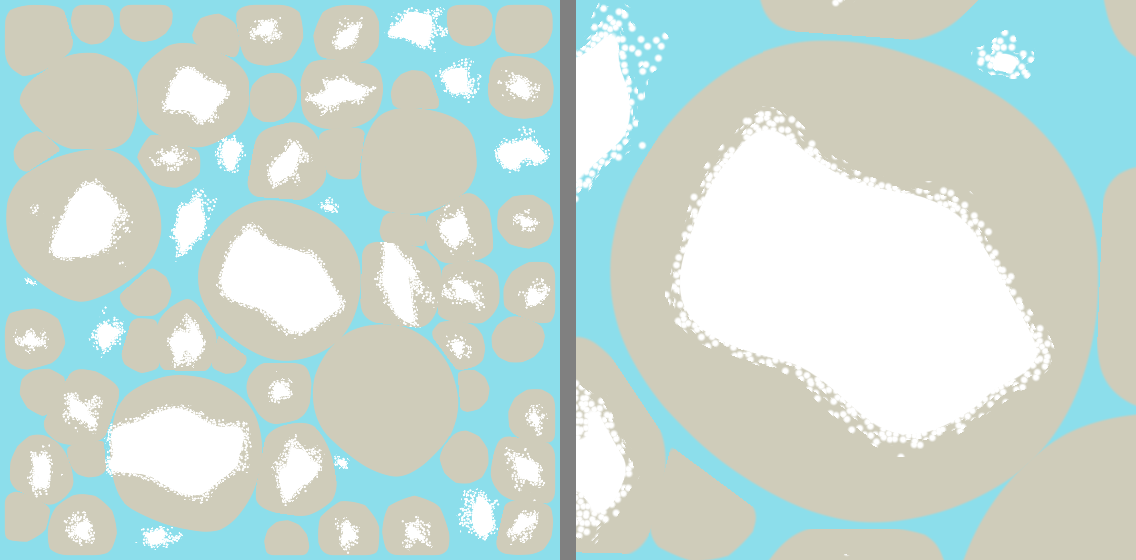
Left, the full canvas; right, a detail of the centre.
Reproduce this pattern procedurally as a three.js fragment shader.

```glsl
varying vec2 vUv;

const vec3 WATER = vec3(0.55, 0.87, 0.92);
const vec3 STONE = vec3(0.81, 0.80, 0.73);
const vec3 CHALK = vec3(1.0);

const int LARGE = 14;              // packed grains, biggest first
const float LARGEST = 0.145;       // radius of the first grain
const float HALVING = 18.0;        // grains until the radius halves
const float GRID = 9.0;            // filler cells per side
const vec2 FILLER = vec2(0.015, 0.055);  // range of filler radii
const float SMALLEST = 0.006;
const float STONE_MIN = 0.014;     // smaller grains are bare chalk
const float CORE_MIN = 0.026;      // smaller stones are plain
const float BARE_MAX = 0.06;       // larger grains are always stones
const float BARE_SHARE = 0.14;
const float PLAIN_SHARE = 0.16;
const float MARGIN = 0.01;
const vec2 GROWTH = vec2(0.018, 0.12);   // fixed and relative swelling
const float ROUNDING = 0.3;
const float TOUCH = 0.0015;
const float FACETING = 0.6;
const float CORE_WARP = 0.9;
const float SPREAD = 0.012;        // width of the stippled rim
const float DOT_CELL = 0.0036;
const float DOT_RADIUS = 0.002;
const float SOFT = 0.001;
const float TAU = 6.2831853;
const vec3 NONE = vec3(-9.0, -9.0, 0.0);

vec2 hash2(vec2 p) {
  vec3 q = fract(p.xyx * vec3(0.1031, 0.1030, 0.0973));
  q += dot(q, q.yzx + 33.33);
  return fract((q.xx + q.yz) * q.zy);
}

float corner(vec2 cell, vec2 offset, vec2 f) {
  float a = TAU * hash2(cell + offset).x;
  return dot(vec2(cos(a), sin(a)), f - offset);
}

float gradientNoise(vec2 p) {
  vec2 i = floor(p), f = p - i, e = vec2(1.0, 0.0);
  vec2 u = f * f * (3.0 - 2.0 * f);
  return mix(mix(corner(i, e.yy, f), corner(i, e.xy, f), u.x),
             mix(corner(i, e.yx, f), corner(i, e.xx, f), u.x), u.y);
}

float smoothMax(float a, float b, float k) {
  float h = max(k - abs(a - b), 0.0) / k;
  return max(a, b) + h * h * k * 0.25;
}

float inside(float d) { return 1.0 - smoothstep(-SOFT, SOFT, d); }

// Length measured across the sides of a softened polygon
float facetLength(vec2 q, float sides) {
  float wedge = TAU / sides;
  float a = mod(atan(q.y, q.x), wedge) - 0.5 * wedge;
  return length(q) * mix(1.0, cos(a), FACETING);
}

// Cut a stone along the border shared with another grain
float cut(float stone, vec2 p, vec3 own, vec3 other, float k) {
  vec2 axis = other.xy - own.xy;
  float gap = length(axis);
  if (gap < 1e-4 || gap > 2.0) return stone;
  float edge = 0.5 * (gap + (own.z * own.z - other.z * other.z) / gap);
  return smoothMax(stone, dot(p - own.xy, axis / gap) - edge, k);
}

float power(vec2 p, vec3 g) { return dot(p - g.xy, p - g.xy) - g.z * g.z; }

// Chalk dots that thin out across the rim of a core
float stipple(vec2 p, float core, float spread) {
  if (core > spread) return 0.0;
  if (core < -spread) return 1.0;
  float nearest = 1.0;
  for (int i = 0; i < 9; i++) {
    vec2 id = floor(p / DOT_CELL) + vec2(mod(float(i), 3.0), floor(float(i) / 3.0)) - 1.0;
    vec2 chance = hash2(id + 71.0);
    if (core < spread * (chance.x + chance.y - 1.0)) {
      vec2 spot = (id + 0.1 + 0.8 * hash2(id)) * DOT_CELL;
      nearest = min(nearest, length(p - spot) - DOT_RADIUS);
    }
  }
  return max(inside(nearest), inside(core + 0.55 * spread));
}

void main() {
  vec2 p = vUv;
  vec3 large[LARGE];
  vec3 small[9];
  vec3 own = NONE;
  float id = 0.0, best = 1e3;

  // Large grains: each shrinks to fit beside the earlier ones
  for (int i = 0; i < LARGE; i++) {
    float n = float(i), r = LARGEST * exp2(-n / HALVING);
    vec2 c = mix(vec2(MARGIN + r), vec2(1.0 - MARGIN - r), fract(0.5 + n * vec2(0.7549, 0.5698)));
    for (int j = 0; j < LARGE; j++) {
      if (j >= i) break;
      r = min(r, length(c - large[j].xy) - large[j].z);
    }
    large[i] = r < SMALLEST ? NONE : vec3(c, r);
    float w = power(p, large[i]);
    if (w < best) { best = w; own = large[i]; id = n; }
  }

  // Fillers: jittered grid in the room left over
  for (int i = 0; i < 9; i++) {
    vec2 cell = floor(p * GRID) + vec2(mod(float(i), 3.0), floor(float(i) / 3.0)) - 1.0;
    vec2 c = (cell + 0.25 + 0.5 * hash2(cell + 11.0)) / GRID;
    vec2 room = 0.5 - MARGIN - abs(c - 0.5);
    float r = min(mix(FILLER.x, FILLER.y, hash2(cell + 37.0).x), min(room.x, room.y));
    for (int j = 0; j < LARGE; j++) r = min(r, length(c - large[j].xy) - large[j].z);
    small[i] = r < SMALLEST ? NONE : vec3(c, r);
    float w = power(p, small[i]);
    if (w < best) { best = w; own = small[i]; id = 20.0 + cell.x + GRID * cell.y; }
  }

  // Character of the grain
  float r = own.z, kind = fract(id * 0.618 + 0.3);
  bool bare = r < STONE_MIN || (r < BARE_MAX && kind > 1.0 - BARE_SHARE);
  bool plain = !bare && (r < CORE_MIN || kind < PLAIN_SHARE);
  vec2 rnd = hash2(vec2(id, 17.0));
  float turn = TAU * rnd.x, stretch = 1.0 + 0.4 * rnd.y;
  vec2 q = p - own.xy, dir = vec2(cos(turn), sin(turn));
  q = vec2(dot(q, dir), dot(q, vec2(-dir.y, dir.x)));
  vec3 color = WATER;

  // Stone swells until it meets its neighbours and the border
  if (!bare) {
    float widen = sqrt(sqrt(stretch)), k = ROUNDING * r + 0.004;
    float sides = 7.0 + floor(8.0 * hash2(vec2(id, 43.0)).x);
    float stone = facetLength(q * vec2(1.0 / widen, widen), sides) - r - GROWTH.x - GROWTH.y * r;
    for (int i = 0; i < LARGE; i++) stone = cut(stone, p, own, large[i], k);
    for (int i = 0; i < 9; i++) stone = cut(stone, p, own, small[i], k);
    vec2 wall = abs(p - 0.5) - 0.5 + MARGIN;
    stone = smoothMax(stone, max(wall.x, wall.y), k) - TOUCH;
    color = mix(WATER, STONE, inside(stone));
  }

  // Warped chalk core
  float size = r * (bare ? 0.9 : mix(0.48, 0.68, rnd.y));
  q *= vec2(1.0 / stretch, stretch);
  if (!plain && length(q) < 2.5 * size) {
    float warp = gradientNoise(q / size * 1.1 + id * 7.3);
    float core = length(q) - size * (1.0 + CORE_WARP * warp);
    color = mix(color, CHALK, stipple(p, core, min(SPREAD, 0.6 * size)));
  }
  gl_FragColor = vec4(color, 1.0);
}
```
